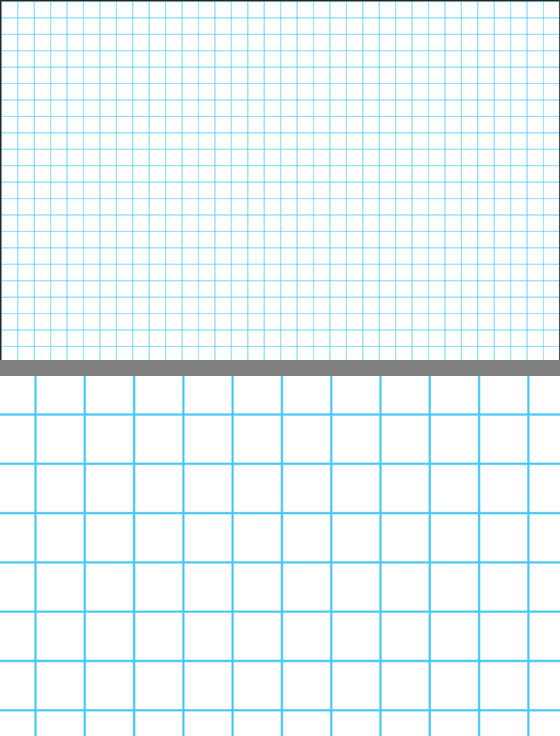
Top: the whole. Bottom: its middle third, enlarged.
Reproduce this pattern procedurally as a WebGL 2 fragment shader.

```glsl
#version 300 es
precision highp float;
// Graph paper: thin cyan rules, 34 square cells across and 22 down, with a
// dark frame on the left, top and right; the last row runs off the bottom.
// Lengths are fractions of the canvas width, measured from the top left.

#define PITCH 0.029336        // side of one cell
#define ORIGIN vec2(0.00244, 0.00254) // first rules, from left and top
#define RULE_WIDTH 0.00131
#define FRAME_WIDTH 0.00234   // left and top
#define FRAME_RIGHT 0.00156   // right side is trimmed thinner
#define SOFTNESS 1.4          // edge filter, in output samples

uniform vec2 u_resolution;
out vec4 fragColor;

const vec3 PAPER = vec3(1.0);
const vec3 RULE_CYAN = vec3(0.27, 0.78, 0.955);
const vec3 FRAME_INK = vec3(0.15, 0.14, 0.14);

// Share of a box filter covered by a stripe whose centre is dist away.
vec2 stripeCoverage(vec2 dist, float width, float blur) {
    return clamp(0.5 * (width + blur) - dist, 0.0, min(width, blur)) / blur;
}

// Share of the filter covered by a band reaching depth in from an edge.
float edgeCoverage(float dist, float depth, float blur) {
    return clamp((depth - dist) / blur + 0.5, 0.0, 1.0);
}

void main() {
    vec2 pos = vec2(gl_FragCoord.x, u_resolution.y - gl_FragCoord.y) / u_resolution.x;
    float blur = SOFTNESS / u_resolution.x;

    // Distance to the nearest vertical and horizontal rule
    vec2 cell = (pos - ORIGIN) / PITCH;
    vec2 dist = abs(fract(cell + 0.5) - 0.5) * PITCH;
    vec2 rules = stripeCoverage(dist, RULE_WIDTH, blur);

    // Crossings take ink from both rules
    float ruleInk = 1.0 - (1.0 - rules.x) * (1.0 - rules.y);
    vec3 color = mix(PAPER, RULE_CYAN, ruleInk);

    // Frame, open at the bottom
    float frame = edgeCoverage(min(pos.x, pos.y), FRAME_WIDTH, blur);
    frame = max(frame, edgeCoverage(1.0 - pos.x, FRAME_RIGHT, blur));
    color = mix(color, FRAME_INK, frame);

    fragColor = vec4(color, 1.0);
}
```
